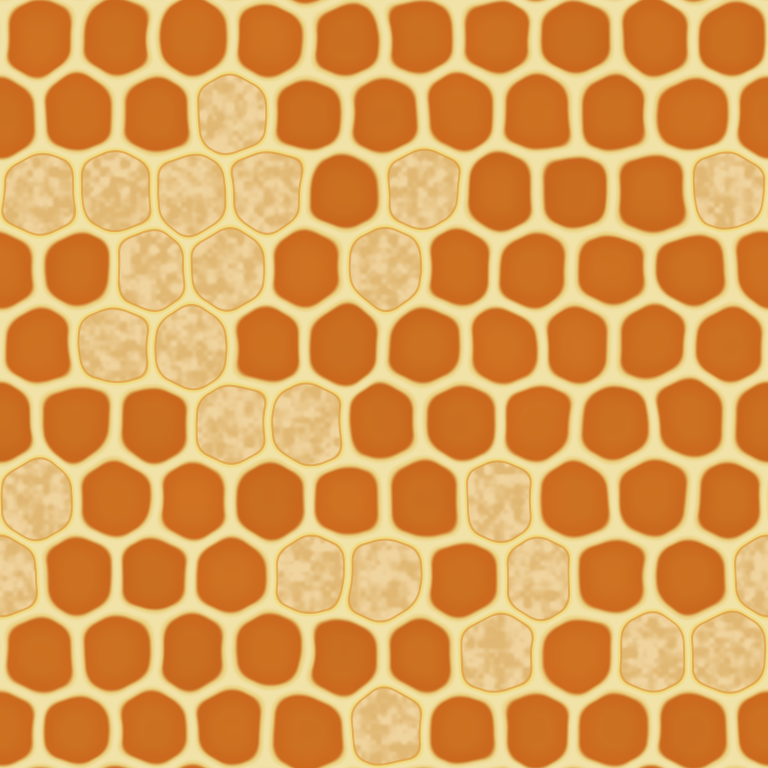
Write a Shadertoy shader that draws this pattern.

```glsl
const float CELLS = 10.0;

vec2 hash2(vec2 p) {
    vec3 q = fract(vec3(p.xyx) * vec3(0.1031, 0.1030, 0.0973));
    q += dot(q, q.yzx + 33.33);
    return fract((q.xx + q.yz) * q.zy);
}

// Value noise that wraps after a whole number of lattice steps
vec2 noise2(vec2 p, float period, float seed) {
    vec2 i = floor(p), f = fract(p);
    f = f * f * (3.0 - 2.0 * f);
    vec2 a = hash2(mod(i, period) + seed);
    vec2 b = hash2(mod(i + vec2(1, 0), period) + seed);
    vec2 c = hash2(mod(i + vec2(0, 1), period) + seed);
    vec2 d = hash2(mod(i + 1.0, period) + seed);
    return mix(mix(a, b, f.x), mix(c, d, f.x), f.y);
}

float smoothMin(float a, float b, float k) {
    float h = max(k - abs(a - b), 0.0) / k;
    return min(a, b) - h * h * k * 0.25;
}

// Slightly displaced centre of a staggered lattice site
vec2 cellCentre(vec2 site) {
    return site + vec2(0.0, 0.5) + (hash2(mod(site, CELLS) + 17.0) - 0.5) * 0.09;
}

// Gaussian falloff around a point on the wrapped canvas
float cluster(vec2 site, vec2 centre, float radius) {
    vec2 d = (fract((site - centre) / CELLS + 0.5) - 0.5) * CELLS;
    return exp(-dot(d, d) / (radius * radius));
}

bool isCapped(vec2 site) {
    float chance = 0.09 + 0.85 * cluster(site, vec2(2.2, 6.0), 2.1)
                        + 0.9 * cluster(site, vec2(8.5, 1.6), 1.0);
    return hash2(mod(site, CELLS) + 53.0).x < chance;
}

// Nearest site, and rounded distance to the border of its cell
float combDistance(vec2 p, out vec2 site) {
    float row = floor(p.y), shift = 0.5 * mod(row, 2.0);
    vec2 start = vec2(floor(p.x - shift + 0.5) + shift, row);
    float nearest = 1e3;
    for (int j = -1; j <= 1; j++)
    for (int i = -1; i <= 1; i++) {
        vec2 s = start + vec2(float(i) + 0.5 * float(j), j);
        float d = distance(p, cellCentre(s));
        if (d < nearest) { nearest = d; site = s; }
    }
    vec2 a = cellCentre(site);
    float border = 1.0;
    for (int j = -1; j <= 1; j++)
    for (int i = -1; i <= 1; i++) {
        if (i == 0 && j == 0) continue;
        vec2 b = cellCentre(site + vec2(float(i) + 0.5 * float(j), j));
        border = smoothMin(border, dot(0.5 * (a + b) - p, normalize(b - a)), 0.15);
    }
    return border;
}

vec3 waxCap(vec2 p) {
    float grain = 0.65 * noise2(p * 8.0, CELLS * 8.0, 5.0).x
                + 0.35 * noise2(p * 15.0, CELLS * 15.0, 9.0).y;
    return mix(vec3(0.88, 0.72, 0.45), vec3(0.94, 0.83, 0.62), smoothstep(0.2, 0.8, grain));
}

vec3 honey(vec2 p, float d, vec2 site) {
    vec3 c = mix(vec3(0.795, 0.41, 0.115), vec3(0.80, 0.44, 0.13), smoothstep(0.1, 0.35, d));
    float tone = hash2(mod(site, CELLS) + 81.0).y + noise2(p * 2.0, CELLS * 2.0, 31.0).x;
    return c * (0.98 + 0.02 * tone);
}

void mainImage(out vec4 fragColor, in vec2 fragCoord) {
    vec2 p = fragCoord / iResolution.xy * CELLS;

    // Hand-shaped wobble of the walls
    vec2 bent = p + (noise2(p * 2.0, CELLS * 2.0, 23.0) - 0.5) * 0.09;
    vec2 site;
    float d = combDistance(bent, site);
    float thickness = (noise2(p * 1.5, CELLS * 1.5, 41.0).y - 0.5) * 0.025;

    // Wax wall: pale ridge, yellower flanks
    vec3 wall = mix(vec3(0.945, 0.885, 0.66), vec3(0.92, 0.82, 0.50), smoothstep(0.015, 0.075, d));
    vec3 colour;
    if (isCapped(site)) {
        wall = mix(wall, vec3(0.94, 0.86, 0.51), smoothstep(0.0, 0.035, d));
        colour = mix(wall, waxCap(p), smoothstep(0.045, 0.065, d));
        float rim = 1.0 - smoothstep(0.004, 0.022, abs(d - 0.058));
        colour = mix(colour, vec3(0.88, 0.62, 0.25), 0.75 * rim);
    } else {
        float opening = smoothstep(0.055, 0.115, d + thickness);
        colour = mix(wall, honey(p, d, site), opening);
    }
    fragColor = vec4(colour, 1.0);
}
```
